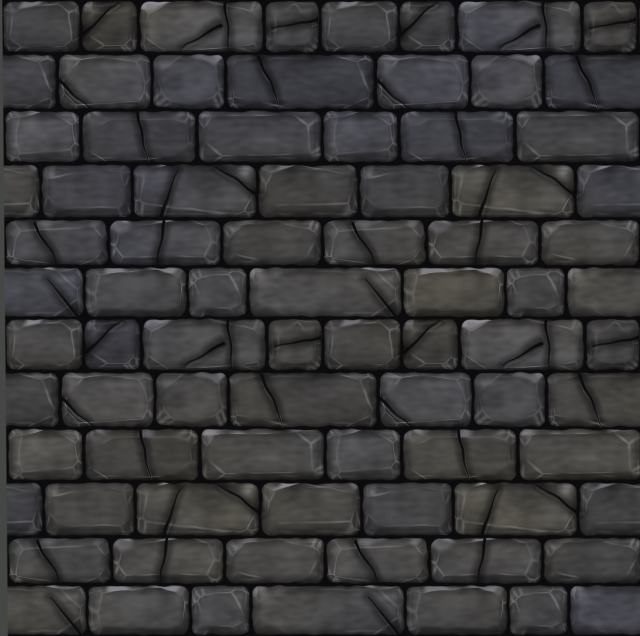
Reproduce this texture procedurally as a Shadertoy shader.

```glsl
// Dark stone masonry: a six-course block layout repeated two by two.
// Each block is a rounded box with randomly tilted facets, lit from above;
// tapered cracks cut the blocks, and gradient noise adds stains and glints.

const float TILES = 2.0;        // repeats over the canvas height
const float SKEW = 0.009;       // sideways drift per repeat
const float GAP = 0.0055;       // half width of a joint
const float CORNER = 0.024;     // corner radius
const float CHAMFER = 0.018;    // depth of the corner cuts
const float CAP = 0.026;        // height of the flat face
const int FACETS = 15;
const float TAU = 6.28319;
const vec2 LIGHT = vec2(-0.28, -0.96);   // y runs down inside a repeat
const vec3 MORTAR = vec3(0.045, 0.045, 0.05);
const vec3 WARM = vec3(0.295, 0.285, 0.262);
const vec3 COOL = vec3(0.262, 0.264, 0.292);
const vec3 GLINT = vec3(0.62, 0.61, 0.65);
const vec3 BORDER = vec3(0.27, 0.28, 0.27);
const float BORDER_WIDTH = 0.007;

// Course boundaries, and the upright joints of each course
const float COURSE[7] = float[](0.0, 0.168, 0.346, 0.514, 0.688, 0.838, 1.0);
const vec4 JOINTS[6] = vec4[](
    vec4(0.006, 0.254, 0.435, 0.830), vec4(0.178, 0.476, 0.707, 0.707),
    vec4(0.010, 0.251, 0.615, 0.615), vec4(0.123, 0.411, 0.804, 0.804),
    vec4(0.008, 0.335, 0.691, 0.691), vec4(0.257, 0.581, 0.772, 0.772));

// Cracks run from the wide end (xy) to the thin end (zw)
const int CRACK_COUNT = 12;
const vec4 CRACKS[CRACK_COUNT] = vec4[](
    vec4(0.26, 0.11, 0.37, 0.01), vec4(0.69, 0.08, 0.57, 0.15),
    vec4(0.71, 0.01, 0.72, 0.16), vec4(1.00, 0.06, 0.85, 0.09),
    vec4(0.18, 0.25, 0.27, 0.34), vec4(0.81, 0.18, 0.88, 0.34),
    vec4(0.43, 0.35, 0.46, 0.51), vec4(0.80, 0.61, 0.67, 0.52),
    vec4(0.50, 0.68, 0.55, 0.54), vec4(0.10, 0.70, 0.17, 0.83),
    vec4(0.51, 0.69, 0.485, 0.835), vec4(0.24, 1.00, 0.14, 0.88));

vec2 hash2(vec2 p) {
    p = vec2(dot(p, vec2(127.1, 311.7)), dot(p, vec2(269.5, 183.3)));
    return fract(sin(p) * 43758.5);
}

float gradientDot(vec2 cell, vec2 offset) {
    return dot(hash2(cell) * 2.0 - 1.0, offset);
}

// Gradient noise, about -0.6 to 0.6
float noise(vec2 p) {
    vec2 i = floor(p), f = p - i, e = vec2(1.0, 0.0);
    vec2 u = f * f * (3.0 - 2.0 * f);
    return mix(mix(gradientDot(i, f), gradientDot(i + e.xy, f - e.xy), u.x),
               mix(gradientDot(i + e.yx, f - e.yx), gradientDot(i + 1.0, f - 1.0), u.x), u.y);
}

float crackDistance(vec2 p) {
    p += 0.012 * vec2(noise(p * 17.0), noise(p * 17.0 + 40.0));
    float nearest = 1.0;
    for (int i = 0; i < CRACK_COUNT; i++) {
        vec2 a = p - CRACKS[i].xy, b = CRACKS[i].zw - CRACKS[i].xy;
        float along = clamp(dot(a, b) / dot(b, b), 0.0, 1.0);
        nearest = min(nearest, length(a - b * along) - mix(0.005, 0.001, along));
    }
    return nearest;
}

void mainImage(out vec4 fragColor, in vec2 fragCoord) {
    float aa = TILES / iResolution.y;
    vec2 p = vec2(fragCoord.x, iResolution.y - fragCoord.y) * aa;
    p.x -= SKEW * p.y;
    vec2 t = fract(p);

    // Find the block: its course, then the joints on either side
    int row = 0;
    for (int i = 1; i < 6; i++) if (t.y >= COURSE[i]) row = i;
    float left = -1.0, right = 2.0;
    for (int i = 0; i < 4; i++) {
        float joint = JOINTS[row][i], ahead = step(t.x, joint);
        left = max(left, joint - ahead);
        right = min(right, joint + 1.0 - ahead);
    }
    vec2 halfSize = 0.5 * vec2(right - left, COURSE[row + 1] - COURSE[row]);
    vec2 q = t - vec2(left, COURSE[row]) - halfSize;
    halfSize -= GAP;
    vec2 seed = hash2(vec2(mod(round(left * 1000.0), 1000.0), float(row)));
    vec2 own = hash2(vec2(round((floor(p.x) + left) * 1000.0), floor(p.y) * 6.0 + float(row)));
    vec2 grain = q + seed * 30.0;

    // Worn outline and cracks
    vec2 box = abs(q) - halfSize + CORNER;
    float edge = length(max(box, 0.0)) + min(max(box.x, box.y), 0.0) - CORNER;
    edge += 0.007 * noise(grain * 28.0);
    float crack = crackDistance(t);

    // Facets: blend the lowest tilted planes, and trace ridges between them
    float lowest = CAP, second = 1.0, total = exp(-CAP * 500.0), lit = 0.0;
    vec2 bent = q + 0.006 * vec2(noise(grain * 20.0), noise(grain * 20.0 + 9.0));
    for (int i = 0; i < FACETS; i++) {
        vec2 rnd = hash2(seed * 50.0 + float(i) * 1.7);
        float angle = (float(i) + 0.8 * (rnd.x - 0.5)) * TAU / float(FACETS);
        vec2 dir = vec2(cos(angle), sin(angle));
        float slope = mix(0.6, 1.7, rnd.y);
        float reach = dot(abs(dir), halfSize) - 2.0 * CHAMFER * abs(dir.x * dir.y);
        float height = (reach - dot(dir, bent)) * slope;
        float weight = exp(-height * 500.0);
        total += weight;
        lit += weight * dot(dir, LIGHT) * slope;
        second = min(second, max(lowest, height));
        lowest = min(lowest, height);
    }
    lit = clamp(lit / total, -1.0, 1.3);
    float ridge = 1.0 - smoothstep(0.0, 0.003 + aa * 0.5, second - lowest);

    // Stone colour: drifting warm and cool tints, stains and brush strokes
    float drift = noise(p * 1.7 + 5.0);
    vec3 color = mix(COOL, WARM, clamp(0.5 + 1.3 * drift + 0.6 * (own.x - 0.5), 0.0, 1.0));
    color *= 0.9 + 0.2 * seed.y + 0.1 * (own.y - 0.5);
    color *= 1.0 + 0.32 * noise(grain * vec2(9.0, 14.0)) + 0.2 * noise(grain * vec2(28.0, 60.0));
    color *= 1.0 + 0.24 * lit;
    color *= mix(0.6, 1.0, smoothstep(0.0, 0.035, -edge));
    color *= mix(0.6, 1.0, smoothstep(0.0, 0.03, crack));

    // Pale ridges, worn rims and glints on the upper bevels
    float wear = smoothstep(-0.25, 0.35, noise(grain * 15.0 + 3.0));
    float rim = exp(-pow((edge + 0.010) / 0.004, 2.0));
    color += (0.13 * ridge + 0.08 * rim) * wear;
    float glint = smoothstep(0.45, 1.1, lit) * smoothstep(0.0, 0.3, noise(grain * 13.0) + 0.3 * drift);
    color = mix(color, GLINT, 0.8 * glint * (0.6 + 0.4 * own.y));
    float lip = 1.0 - smoothstep(0.0, 0.004, abs(crackDistance(t - vec2(0.003, 0.009))));
    color += 0.12 * lip * wear;

    // Dark joints and cracks, then the plain strip on the left
    float solid = smoothstep(-aa, aa, min(-edge, crack));
    color = mix(MORTAR, color, solid);
    color = mix(BORDER, color, smoothstep(-aa, aa, p.x - BORDER_WIDTH));
    fragColor = vec4(color, 1.0);
}
```
